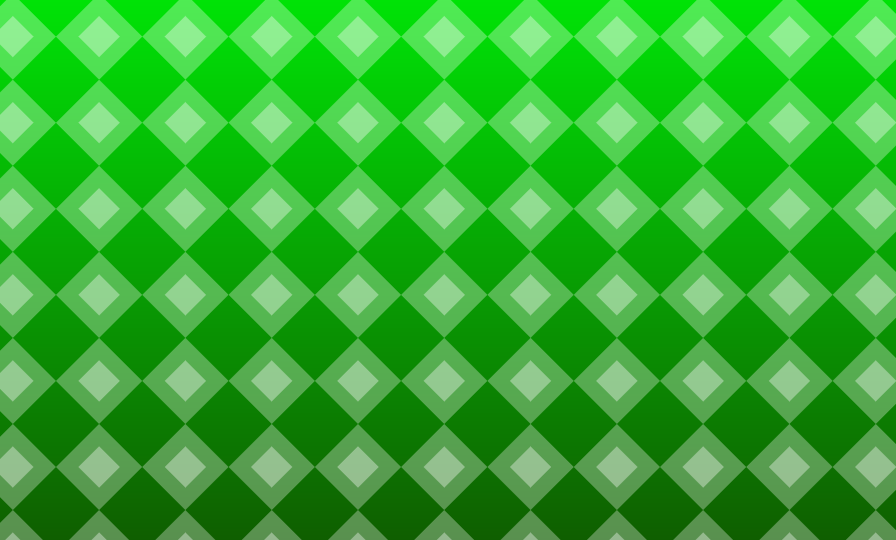
A WebGL 2 fragment shader for this pattern:

```glsl
#version 300 es
precision highp float;
// Grid of translucent nested white diamonds over a vertical green gradient.

uniform vec2 u_resolution;
out vec4 fragColor;

// Lengths are fractions of the canvas height
const vec2 PERIOD = vec2(0.1598, 0.1594);   // spacing of the diamonds
const vec2 ANCHOR = vec2(-0.0069, 0.6134);  // one diamond centre; x from mid canvas

// Half diagonals, as fractions of the spacing
const float OUTER_RADIUS = 0.5;
const float INNER_RADIUS = 0.24;

// Opacity of the white overlay in each zone
const float OUTER_ALPHA = 0.31;
const float INNER_ALPHA = 0.56;

const vec3 TOP_GREEN = vec3(0.0, 0.89, 0.025);
const vec3 BOTTOM_GREEN = vec3(0.058, 0.37, 0.0);
const vec3 WHITE = vec3(1.0);

// Smoothed coverage of a diamond; pixel is one pixel in cell units
float diamond(vec2 cell, float radius, float pixel) {
    float dist = (abs(cell.x) + abs(cell.y) - radius) * inversesqrt(2.0);
    return clamp(0.5 - dist / pixel, 0.0, 1.0);
}

void main() {
    // Position in canvas heights, with x measured from the middle
    vec2 pos = gl_FragCoord.xy / u_resolution.y;
    pos.x -= 0.5 * u_resolution.x / u_resolution.y;

    // Repeating cell, centred on each diamond
    vec2 cell = fract((pos - ANCHOR) / PERIOD + 0.5) - 0.5;
    float pixel = 1.0 / (u_resolution.y * PERIOD.y);

    // Overlay opacity rises from the gaps to the inner diamond
    float alpha = OUTER_ALPHA * diamond(cell, OUTER_RADIUS, pixel);
    alpha = mix(alpha, INNER_ALPHA, diamond(cell, INNER_RADIUS, pixel));

    // Background gradient seen through the overlay
    vec3 background = mix(BOTTOM_GREEN, TOP_GREEN, pos.y);
    fragColor = vec4(mix(background, WHITE, alpha), 1.0);
}
```
